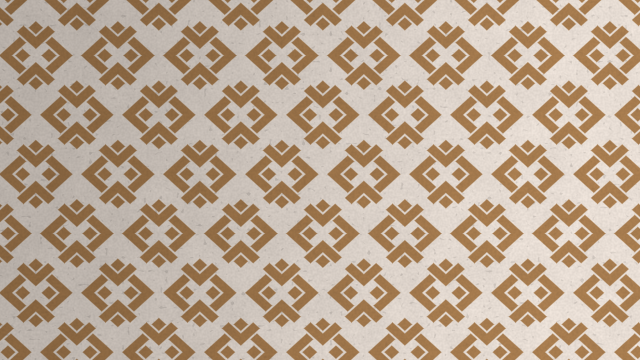
Reproduce this pattern procedurally as a WebGL 2 fragment shader.

```glsl
#version 300 es
precision highp float;
// Staggered brown chevron-and-diamond motifs on lightly worn, side-lit plaster.

uniform vec2 u_resolution;
out vec4 fragColor;

vec2 hashGradient(vec2 cell) {
    vec3 h = fract(cell.xyx * vec3(0.1031, 0.1030, 0.0973));
    h += dot(h, h.yzx + 33.33);
    float angle = 6.28319 * fract((h.x + h.y) * h.z);
    return vec2(cos(angle), sin(angle));
}

float gradientNoise(vec2 p) {
    vec2 i = floor(p), f = p - i;
    vec2 w = f * f * f * (f * (f * 6.0 - 15.0) + 10.0);
    vec2 e = vec2(1.0, 0.0);
    return mix(
        mix(dot(hashGradient(i), f), dot(hashGradient(i + e), f - e), w.x),
        mix(dot(hashGradient(i + e.yx), f - e.yx), dot(hashGradient(i + 1.0), f - 1.0), w.x),
        w.y);
}

float band(float v, float lo, float hi) {
    return max(lo - v, v - hi);
}

// Signed distance to one motif, folded into a quadrant with diagonal axes
float motif(vec2 c) {
    c = abs(c) * vec2(1.0, 1.1);
    float p = c.x + c.y;
    float q = c.y - c.x;
    float chevron = max(band(q, 0.088, 0.25), p - 0.55);
    float capDiamond = max(0.285 - q, p - 0.46);
    float sideArrow = max(band(p, 0.29, 0.447), q - 0.054);
    float innerDiamond = max(p - 0.25, q + 0.07);
    return min(min(chevron, capDiamond), min(sideArrow, innerDiamond)) / 1.487;
}

// Motif repeated on a rectangular lattice
float lattice(vec2 c) {
    vec2 period = vec2(1.0, 1.447);
    return motif(c - period * round(c / period));
}

void main() {
    vec2 uv = gl_FragCoord.xy / u_resolution;
    // One unit is the horizontal distance between motifs
    float scale = 4.39 / u_resolution.y;
    vec2 pos = gl_FragCoord.xy * scale;

    // Two interleaved lattices make the half-drop stagger
    vec2 c = pos - vec2(0.437, 2.266);
    float d = min(lattice(c), lattice(c - vec2(0.5, 0.7235)));
    float ink = 1.0 - smoothstep(-0.8 * scale, 0.8 * scale, d);

    // Plaster mottling, fine grain and scattered pits
    float mottle = gradientNoise(pos * 2.3) + 0.5 * gradientNoise(pos * 6.1 + 17.0);
    float grain = gradientNoise(pos * 37.0) + 0.6 * gradientNoise(pos * 19.0 + 5.0);
    float pits = smoothstep(0.32, 0.55, gradientNoise(pos * vec2(15.0, 18.0) + 41.0));

    vec3 plaster = vec3(0.90, 0.86, 0.825) * (1.0 - 0.10 * pits);
    vec3 paint = vec3(0.65, 0.482, 0.305) * (1.0 - 0.03 * pits);
    vec3 color = mix(plaster, paint, ink);

    // Light falls from the right, dimmest at the upper left
    float light = mix(0.80, 1.01, smoothstep(-0.05, 0.95, uv.x + 0.12 * (0.5 - uv.y)));
    color *= light * (1.0 + 0.03 * mottle + 0.045 * grain);

    fragColor = vec4(color, 1.0);
}
```
